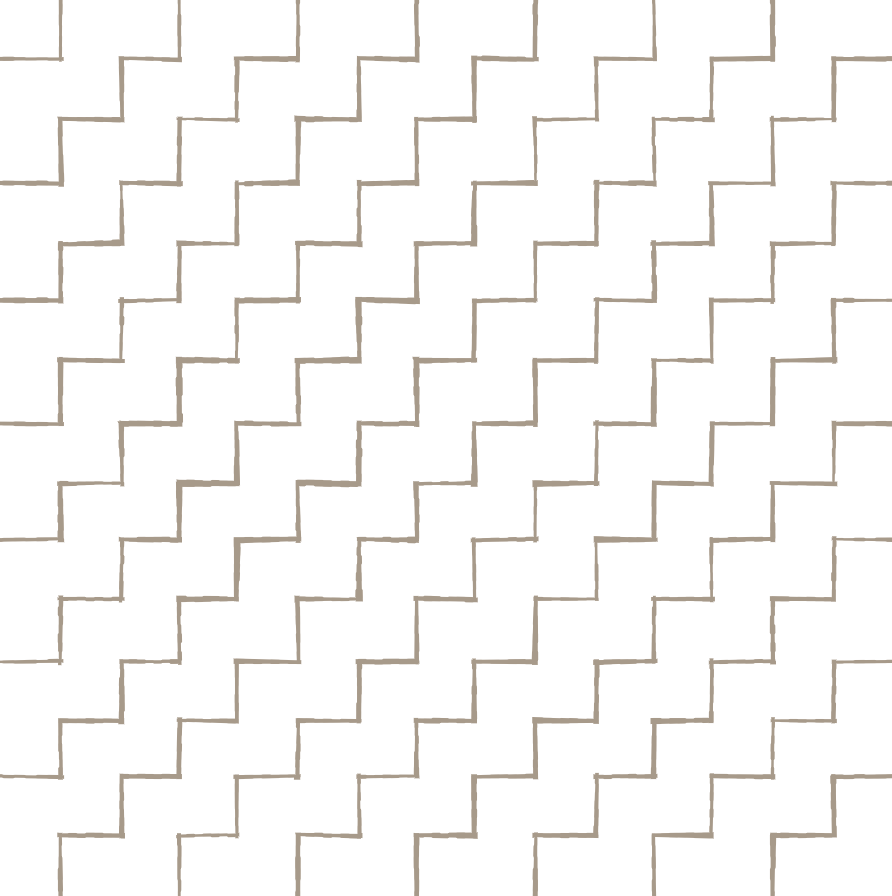
Give the GLSL for this pattern, as a Shadertoy shader.

```glsl
// Hand-inked diagonal staircases on white paper, laid on an uneven 15 x 15 grid.
// Every odd node of the checkerboard sends one stroke right and one stroke down;
// each stroke has its own width, taper, tilt, overshoot and ragged edges.

#define CELLS 15.0            // grid cells across and down
#define INK vec3(0.655, 0.602, 0.54)
#define PAPER vec3(1.0)
#define HALF_WIDTH 0.027      // thinnest usual half width, in cells
#define WIDTH_VARY 0.017      // random extra half width per stroke
#define HEAVY_EXTRA 0.024     // extra half width inside the heavy region
#define HEAVY_CENTER vec2(4.3, 6.6)
#define HEAVY_RADIUS 2.5
#define TILT 0.012            // sideways drift from end to end
#define RAGGED 0.014          // depth of edge steps
#define STEPS 7.0             // edge steps per cell
#define PI 3.14159

float hash(vec2 p, float seed) {
    vec3 q = fract(vec3(p.xyx + seed * 7.31) * vec3(0.1031, 0.1030, 0.0973));
    q += dot(q, q.yzx + 33.33);
    return fract((q.x + q.y) * q.z);
}

// Node position: slow bow plus a four-line sway; border lines lie off canvas.
vec2 gridNode(vec2 n) {
    vec2 bow = vec2(0.02 - 0.002 * n.x, 0.065 * sin(PI * n.y / CELLS));
    vec2 sway = vec2(0.03, 0.04) * cos(0.5 * PI * (n - vec2(2.0, 3.5)));
    vec2 border = 0.3 * (step(CELLS, n) - step(n, vec2(0.0)));
    return n + bow + sway + border;
}

// Plateaus joined by short ramps, from -0.5 to 0.5.
float raggedEdge(float t, vec2 id, float seed) {
    float k = floor(t * STEPS);
    float a = hash(id, seed + k);
    float b = hash(id, seed + k + 1.0);
    return mix(a, b, smoothstep(0.75, 1.0, fract(t * STEPS))) - 0.5;
}

// Signed distance to a stroke; q.x runs along it and q.y across it.
float strokeDistance(vec2 q, float len, vec2 id, float seed) {
    float t = q.x / len;
    vec2 fromHeavy = (id - HEAVY_CENTER) / HEAVY_RADIUS;
    float heavy = exp(-dot(fromHeavy, fromHeavy)) * hash(id, seed + 1.0);
    float halfWidth = HALF_WIDTH + WIDTH_VARY * hash(id, seed + 2.0) + HEAVY_EXTRA * heavy;
    halfWidth *= 1.0 + 0.5 * (hash(id, seed + 3.0) - 0.5) * (2.0 * t - 1.0);

    float across = q.y - TILT * (2.0 * hash(id, seed + 4.0) - 1.0) * (2.0 * t - 1.0);
    float side = across < 0.0 ? 20.0 : 40.0;
    float rough = RAGGED * (0.5 + hash(id, seed + 5.0)) + 0.4 * HEAVY_EXTRA * heavy;
    halfWidth += rough * raggedEdge(t, id, seed + side);

    float headOver = 0.03 + 0.03 * hash(id, seed + 6.0);
    float tailOver = 0.03 + 0.03 * hash(id, seed + 7.0);
    float ends = max(-q.x - headOver, q.x - len - tailOver);
    return max(ends, abs(across) - halfWidth);
}

void mainImage(out vec4 fragColor, in vec2 fragCoord) {
    vec2 uv = fragCoord / iResolution.xy;
    vec2 p = CELLS * vec2(uv.x, 1.0 - uv.y);   // rows count downward
    float pixel = CELLS / min(iResolution.x, iResolution.y);

    // Nearest stroke from the surrounding odd nodes.
    float d = 1.0;
    for (int y = -1; y <= 1; y++) {
        for (int x = -1; x <= 1; x++) {
            vec2 n = floor(p) + vec2(x, y);
            if (mod(n.x + n.y, 2.0) < 0.5) continue;
            vec2 a = gridNode(n);
            vec2 size = gridNode(n + 1.0) - a;
            d = min(d, strokeDistance(p - a, size.x, n, 0.0));
            d = min(d, strokeDistance((p - a).yx, size.y, n, 100.0));
        }
    }

    float ink = clamp(0.5 - d / pixel, 0.0, 1.0);
    fragColor = vec4(mix(PAPER, INK, ink), 1.0);
}
```
